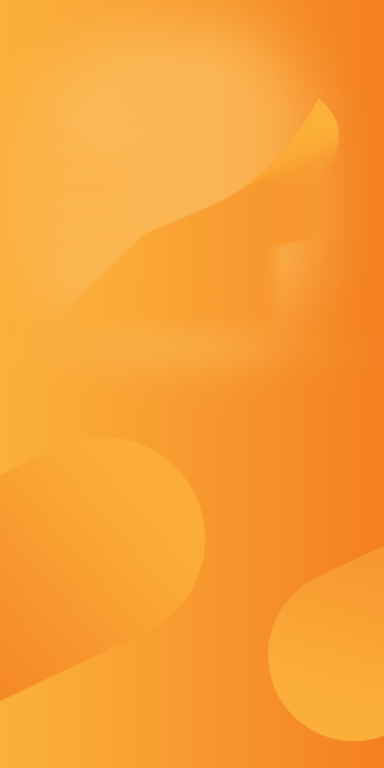
This background is drawn by a Shadertoy shader. Its source:

```glsl
const vec3 AMBER = vec3(0.984, 0.69, 0.23);
const vec3 ORANGE = vec3(0.957, 0.50, 0.13);
const vec3 PALE = vec3(0.984, 0.73, 0.35);

// Distance to a capsule that starts at a and runs far along dir
float capsule(vec2 p, vec2 a, vec2 dir, float radius) {
    vec2 q = p - a;
    return length(q - dir * max(dot(q, dir), 0.0)) - radius;
}

float roundBox(vec2 p, vec2 halfSize, float radius) {
    vec2 q = abs(p) - halfSize + radius;
    return length(max(q, 0.0)) + min(max(q.x, q.y), 0.0) - radius;
}

// Upper outline of the folded wing
float ridge(float x) {
    float slope = 1.18 + (x - 0.156) * 0.96;
    float rise = 1.40 + (x - 0.40) * 0.43;
    return min(slope, rise) + 4.5 * pow(max(x - 0.5, 0.0), 3.0);
}

void mainImage(out vec4 fragColor, in vec2 fragCoord) {
    vec2 p = fragCoord / iResolution.xy * vec2(1.0, 2.0);
    float aa = 1.0 / iResolution.x;
    vec3 color = mix(AMBER, ORANGE, pow(p.x, 1.1));

    // Pale haze with faint streaks
    float haze = 1.0 - smoothstep(-0.25, 0.04, roundBox(p - vec2(0.46, 1.5), vec2(0.49, 0.54), 0.42));
    float streaks = sin(p.y * 58.0 + 2.0 * sin(p.x * 9.0)) * sin(p.y * 31.0 - p.x * 5.0);
    float streakArea = smoothstep(0.06, 0.12, p.x) * (1.0 - smoothstep(0.25, 0.45, p.x))
        * smoothstep(1.28, 1.4, p.y) * (1.0 - smoothstep(1.65, 1.75, p.y));
    float hazeAmount = haze * mix(0.85, 0.48, smoothstep(0.5, 0.95, p.x));
    hazeAmount *= mix(0.55, 1.0, smoothstep(1.05, 1.35, p.y));
    color = mix(color, PALE, hazeAmount);
    color -= vec3(0.0, 0.006, 0.012) * streaks * streakArea;

    // Faint diagonal crease in the haze
    float crease = smoothstep(-0.01, 0.01, 1.545 - (p.x - 0.325) * 0.92 - p.y);
    color -= vec3(0.0, 0.010, 0.018) * crease * streakArea;

    // Shaded body below the ridge, fading into the floor
    float under = ridge(p.x) - p.y;
    float edge = mix(0.018, 2.0 * aa, smoothstep(0.2, 0.42, p.x));
    float body = smoothstep(-edge, edge, under);
    float bodySide = mix(0.72, 0.82, smoothstep(1.355, 1.385, p.y));
    body *= 1.0 - smoothstep(bodySide - 0.03, bodySide + 0.03, p.x);
    body *= smoothstep(1.08, 1.19, p.y) * smoothstep(0.12, 0.24, p.x);
    vec3 bodyColor = mix(vec3(0.984, 0.67, 0.21), vec3(0.973, 0.59, 0.175), smoothstep(0.2, 0.72, p.x));
    color = mix(color, bodyColor, body * 0.92);

    // Bright wing between ridge and fold, rounded at the tip
    float tip = p.y - 1.65;
    float wingEdge = 0.883 - tip * tip * (tip > 0.0 ? 6.0 : 2.8);
    float wing = smoothstep(-aa, aa, under) * smoothstep(-1.5 * aa, 1.5 * aa, wingEdge - p.x);
    float fold = p.y - 1.388 - 0.48 * (p.x - 0.378);
    float foldWidth = mix(0.003, 0.09, smoothstep(0.65, 0.82, p.x));
    wing *= smoothstep(-foldWidth, foldWidth * 0.6, fold);
    wing *= smoothstep(0.34, 0.43, p.x) * smoothstep(1.36, 1.42, p.y);
    vec3 wingColor = mix(vec3(0.98, 0.63, 0.19), vec3(0.988, 0.69, 0.22), smoothstep(1.45, 1.7, p.y));
    color = mix(color, wingColor, wing);

    // Soft light on the floor
    vec2 floorPos = (p - vec2(0.46, 1.085)) / vec2(0.36, 0.055);
    color = mix(color, PALE, 0.22 * exp(-dot(floorPos, floorPos)));

    // Two slanted capsules, each with its own gradient
    vec2 axis = vec2(0.903, 0.43);
    float left = capsule(p, vec2(0.268, 0.596), -axis, 0.266);
    float leftShade = dot(p - vec2(0.0, 0.2), normalize(vec2(0.75, 0.66)));
    vec3 leftColor = mix(vec3(0.965, 0.53, 0.155), vec3(0.984, 0.68, 0.22), smoothstep(-0.12, 0.72, leftShade));
    color = mix(color, leftColor, 1.0 - smoothstep(-aa, aa, left));

    float right = capsule(p, vec2(0.922, 0.294), axis, 0.224);
    float rightShade = dot(p - vec2(0.85, 0.1), normalize(vec2(0.3, 1.0)));
    vec3 rightColor = mix(vec3(0.984, 0.685, 0.225), vec3(0.973, 0.595, 0.185), smoothstep(0.0, 0.52, rightShade));
    color = mix(color, rightColor, 1.0 - smoothstep(-aa, aa, right));

    fragColor = vec4(color, 1.0);
}
```
